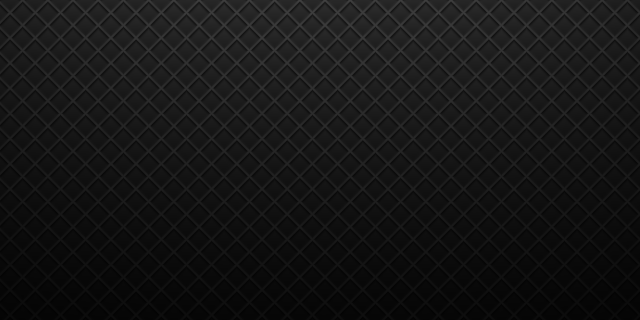
This pattern is drawn by a Shadertoy shader. Its source:

```glsl
// Dark quilted surface: a diagonal lattice of soft grey ribs around sunken
// square tiles. Two rotated fract() axes give the distance to each tile's
// upper and lower edges; a broad overhead light fades towards the bottom.

#define CELLS_DOWN 12.7              // diamond repeats over the canvas height
#define NODE_OFFSET vec2(0.4, 0.2)   // position of a rib crossing, in cells
#define RIB_HALF_WIDTH 0.07          // in tile sides
#define SHADOW_REACH 0.14            // falloff of the inset shadow
#define SHADOW_DEPTH 0.55
#define TILE_SLOPE 0.24              // brightness change from tile top to bottom
#define FACE_BOTTOM 0.024
#define FACE_TOP 0.160
#define RIB_BOTTOM 0.052
#define RIB_TOP 0.232
#define SIDE_FALLOFF 0.26

// Smooth coverage of a band around zero distance.
float band(float dist, float halfWidth, float blur) {
    return 1.0 - smoothstep(halfWidth - blur, halfWidth + blur, dist);
}

// Overhead light: dims towards the left and right borders.
float sideLight(float x) {
    float s = 2.0 * x - 1.0;
    return 1.0 - SIDE_FALLOFF * s * s;
}

void mainImage(out vec4 fragColor, in vec2 fragCoord) {
    vec2 uv = fragCoord / iResolution.xy;
    vec2 cell = fragCoord / iResolution.y * CELLS_DOWN - NODE_OFFSET;
    float blur = 0.75 * CELLS_DOWN / iResolution.y;

    // Diagonal axes: ribs run along the integer values of both.
    vec2 tile = fract(vec2(cell.x + cell.y, cell.x - cell.y));
    float upperEdge = min(1.0 - tile.x, tile.y);
    float lowerEdge = min(tile.x, 1.0 - tile.y);
    float edge = min(upperEdge, lowerEdge);
    float tileHeight = tile.x - tile.y;

    // Base brightness of faces and ribs under the falling light.
    float height = pow(uv.y, 1.15);
    float face = mix(FACE_BOTTOM, FACE_TOP, height);
    float rib = mix(RIB_BOTTOM, RIB_TOP, height);

    // Tile face: sloped, shadowed below its upper ribs, lit on its lower bevel.
    face *= 1.0 + TILE_SLOPE * tileHeight;
    float upperGap = max(upperEdge - RIB_HALF_WIDTH, 0.0) / SHADOW_REACH;
    float lowerGap = max(lowerEdge - RIB_HALF_WIDTH, 0.0) / SHADOW_REACH;
    face *= 1.0 - SHADOW_DEPTH * exp(-2.0 * upperGap * upperGap);
    face = mix(face, rib, 0.22 * exp(-4.0 * lowerGap * lowerGap));

    // Rounded rib, brightest along its crest and where two ribs cross.
    float crest = 1.0 - clamp(edge / RIB_HALF_WIDTH, 0.0, 1.0);
    vec2 axisDist = min(tile, 1.0 - tile);
    float crossing = exp(-14.0 * dot(axisDist, axisDist));
    rib *= 0.78 + 0.22 * crest + 0.10 * crossing;

    float shade = mix(face, rib, band(edge, RIB_HALF_WIDTH, blur));
    fragColor = vec4(vec3(shade * sideLight(uv.x)), 1.0);
}
```
